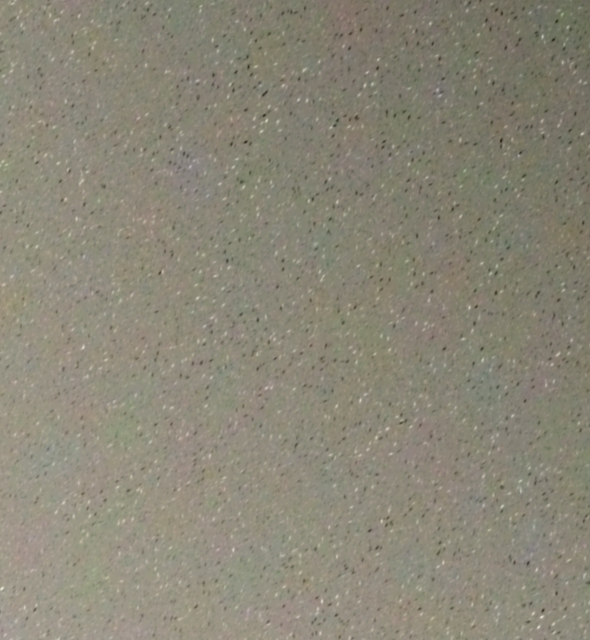
Reproduce this texture procedurally as a WebGL 2 fragment shader.

```glsl
#version 300 es
precision highp float;

uniform vec2 u_resolution;
out vec4 outColor;

// Surface tones and the light at each corner (0 = dark tone, 1 = light tone)
const vec3 DARK_TONE = vec3(0.45, 0.44, 0.38);
const vec3 LIGHT_TONE = vec3(0.62, 0.60, 0.54);
const float LIGHT_BOTTOM_LEFT = 1.08;
const float LIGHT_BOTTOM_RIGHT = 0.62;
const float LIGHT_TOP_LEFT = 0.60;
const float LIGHT_TOP_RIGHT = -0.12;

// Grain: cell sizes in canvas heights, radii (across, along) in cells
const float GRAIN_TILT = 0.98;
const float TILT_SPREAD = 1.1;
const float RELIEF = 0.6;
const float PIT_CELL = 0.0090;
const vec2 PIT_RADII = vec2(0.23, 0.38);
const float PIT_CONTRAST = 0.19;
const float PIT_SPARSITY = 4.0;
const float FINE_CELL = 0.0055;
const vec2 FINE_RADII = vec2(0.34, 0.50);
const float FINE_CONTRAST = 0.045;

// Soft colour stains and clumping of the pits
const float STAIN_CELL = 0.075;
const float SPOT_CELL = 0.022;
const vec2 SOFT_RADII = vec2(0.46, 0.50);
const float STAIN_STRENGTH = 0.018;
const float SPOT_STRENGTH = 0.014;
const float CLUMP_CELL = 0.060;
const float CLUMP_STRENGTH = 0.65;

vec3 hash3(vec2 cell) {
    vec3 h = fract(cell.xyx * vec3(0.1031, 0.1030, 0.0973));
    h += dot(h, h.yxz + 33.33);
    return fract((h.xxy + h.yzz) * h.zyx);
}

// Cellular sum of tilted soft grains, with three signed random channels
vec3 scatterGrains(vec2 p, float cellSize, vec2 radii, float sparsity, float seed) {
    vec2 q = p / cellSize;
    vec2 home = floor(q);
    vec3 sum = vec3(0.0);
    for (int j = -1; j <= 1; j++) {
        for (int i = -1; i <= 1; i++) {
            vec2 cell = home + vec2(i, j);
            vec3 place = hash3(cell + seed);
            vec3 level = hash3(cell + seed + 57.0) * 2.0 - 1.0;
            float angle = GRAIN_TILT + (place.z - 0.5) * TILT_SPREAD;
            vec2 along = vec2(cos(angle), sin(angle));
            vec2 offset = q - cell - place.xy;
            vec2 e = vec2(dot(offset, vec2(along.y, -along.x)), dot(offset, along)) / radii;
            float shape = exp(-dot(e, e)) * (1.0 + RELIEF * e.x);
            sum += sign(level) * pow(abs(level), vec3(sparsity)) * shape;
        }
    }
    return sum;
}

// Keeps only the hue part of a signed colour
vec3 tintOnly(vec3 c) {
    return c - dot(c, vec3(0.30, 0.59, 0.11));
}

void main() {
    vec2 uv = gl_FragCoord.xy / u_resolution;
    vec2 p = gl_FragCoord.xy / u_resolution.y;

    // Broad falloff of light
    float light = mix(mix(LIGHT_BOTTOM_LEFT, LIGHT_BOTTOM_RIGHT, uv.x),
                      mix(LIGHT_TOP_LEFT, LIGHT_TOP_RIGHT, uv.x), uv.y);
    vec3 color = mix(DARK_TONE, LIGHT_TONE, light);

    // Faint pink, green and blue stains
    vec3 stains = scatterGrains(p, STAIN_CELL, SOFT_RADII, 1.0, 11.0) * STAIN_STRENGTH
                + scatterGrains(p, SPOT_CELL, SOFT_RADII, 1.0, 83.0) * SPOT_STRENGTH;
    color += tintOnly(stains);

    // Clumped pits and glints, sharper where the light is low
    float clump = 1.0 + CLUMP_STRENGTH * scatterGrains(p, CLUMP_CELL, SOFT_RADII, 1.0, 131.0).x;
    float depth = max(clump, 0.3) * mix(1.25, 0.8, clamp(light, 0.0, 1.0));
    vec3 pits = scatterGrains(p, PIT_CELL, PIT_RADII, PIT_SPARSITY, 211.0);
    color += pits.x * PIT_CONTRAST * depth;

    // Fine tooth of the surface
    vec3 tooth = scatterGrains(p, FINE_CELL, FINE_RADII, 1.0, 307.0);
    color += (tooth.x + 0.25 * tintOnly(tooth)) * FINE_CONTRAST;

    outColor = vec4(clamp(color, 0.0, 1.0), 1.0);
}
```
